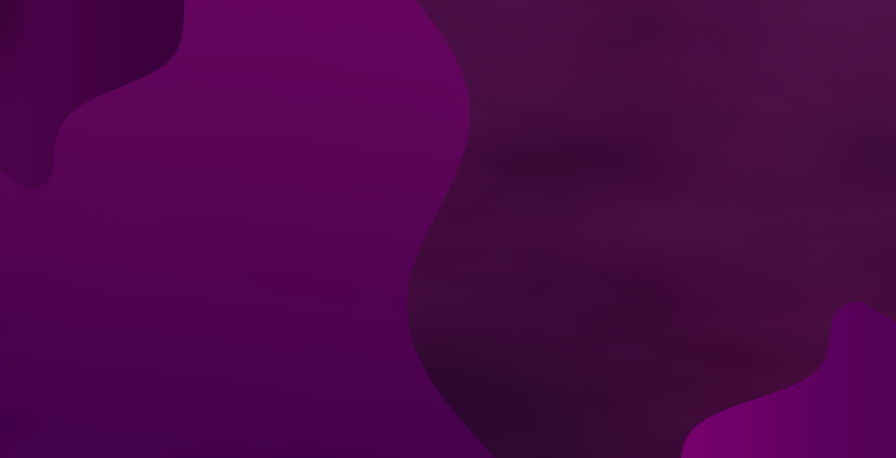
Write a WebGL 2 fragment shader that draws this background.

```glsl
#version 300 es
precision highp float;
// Layered plum background: a smooth violet panel with a wavy right edge lies
// over a cloudy dark field, and a curved blob fills each of two opposite corners.
// Edges are implicit curves; the clouds are stretched gradient noise.
uniform vec2 u_resolution;
out vec4 fragColor;

vec2 hashGradient(vec2 cell) {
  float h = fract(sin(dot(cell, vec2(127.1, 311.7))) * 43758.5);
  return vec2(cos(6.2832 * h), sin(6.2832 * h));
}

float gradientNoise(vec2 p) {
  vec2 i = floor(p), f = fract(p);
  vec2 w = f * f * f * (f * (f * 6.0 - 15.0) + 10.0);
  vec2 e = vec2(0.0, 1.0);
  float low = mix(dot(hashGradient(i), f),
                  dot(hashGradient(i + e.yx), f - e.yx), w.x);
  float high = mix(dot(hashGradient(i + e), f - e),
                   dot(hashGradient(i + e.yy), f - e.yy), w.x);
  return mix(low, high, w.y);
}

float fbm(vec2 p) {
  float sum = 0.0, amplitude = 0.5;
  for (int k = 0; k < 4; k++) {
    sum += amplitude * gradientNoise(p);
    p = p * 2.03 + 7.3;
    amplitude *= 0.5;
  }
  return sum;
}

float softSpot(vec2 p, vec2 center, vec2 radius) {
  vec2 q = (p - center) / radius;
  return exp(-dot(q, q));
}

// Antialiased coverage of the region where the field is positive
float coverage(float field) {
  return clamp(field / max(fwidth(field), 1e-5) + 0.5, 0.0, 1.0);
}

// Positive left of the wave: a sine whose swing grows toward both ends
float wavePanel(vec2 p) {
  float t = (0.541 - p.y) / 0.209;
  float swing = mix(sin(1.5708 * t), 1.5 * t - 0.5 * t * t * t, 0.25);
  return 0.959 - 0.069 * swing - p.x;
}

// Blob opening upward from its tip at the origin, widening in two steps
float cornerBlob(vec2 p) {
  float v = max(p.y, 0.0);
  float edge = 0.0536 * (1.0 - exp(-v / 0.0153))
             + 0.143 * (1.0 + tanh((v - 0.2245) / 0.0587));
  return min(edge - p.x, p.x + 1.4 * p.y);
}

void main() {
  vec2 p = gl_FragCoord.xy / u_resolution * vec2(1.96, 1.0);

  // Cloudy field, darkest at its lower left
  vec3 color = mix(vec3(0.245, 0.032, 0.215), vec3(0.285, 0.055, 0.270),
                   smoothstep(0.1, 0.95, p.y));
  color += vec3(0.015, 0.010, 0.012) * smoothstep(1.3, 1.96, p.x);
  color -= vec3(0.070, 0.000, 0.025) * softSpot(p, vec2(1.05, 0.02), vec2(0.38, 0.30));
  color -= vec3(0.045, 0.012, 0.040) * softSpot(p, vec2(1.20, 0.65), vec2(0.24, 0.12));
  color -= vec3(0.045, 0.015, 0.035) * softSpot(p, vec2(1.90, 0.67), vec2(0.16, 0.11));
  color += vec3(0.010, 0.012, 0.014) * softSpot(p, vec2(1.45, 0.49), vec2(0.45, 0.08));
  color += vec3(0.050, 0.030, 0.045) * fbm(p * vec2(2.5, 6.0));

  // Violet panel, brightest at its upper right
  float lift = clamp(p.y + 0.12 * (p.x - 0.7), 0.0, 1.0);
  vec3 panel = mix(vec3(0.265, 0.005, 0.290), vec3(0.400, 0.020, 0.368), lift);
  panel += 0.010 * fbm(p * vec2(2.0, 5.0) + 4.0);
  color = mix(color, panel, coverage(wavePanel(p)));

  // Upper left blob, dimmer toward its right side and the corner
  vec3 darkBlob = mix(vec3(0.290, 0.008, 0.285), vec3(0.235, 0.000, 0.240),
                      smoothstep(0.03, 0.38, p.x));
  darkBlob -= vec3(0.060, 0.000, 0.070) * softSpot(p, vec2(0.0, 1.0), vec2(0.05, 0.12));
  color = mix(color, darkBlob, coverage(cornerBlob(p - vec2(0.064, 0.584))));

  // Lower right blob, the same outline turned half way round and widened
  vec3 brightBlob = mix(vec3(0.455, 0.000, 0.420), vec3(0.325, 0.000, 0.345),
                        smoothstep(1.50, 1.96, p.x));
  vec2 turned = (vec2(1.880, 0.344) - p) / vec2(1.16, 0.96);
  color = mix(color, brightBlob, coverage(cornerBlob(turned)));

  fragColor = vec4(color, 1.0);
}
```
